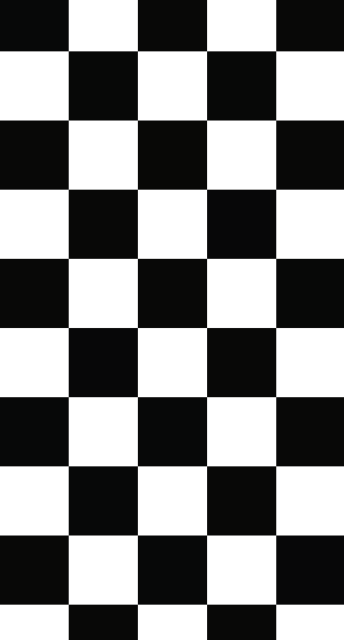
A WebGL 1 fragment shader for this pattern:

```glsl
precision highp float;

// A black and white checkerboard of square cells, cropped at the frame.
// Each axis gives a smoothed square wave of +1 and -1; their product picks
// the colour. A faint hash-based tint varies the black squares.

uniform vec2 u_resolution;

// Lengths are fractions of the canvas height.
const float CELL_SIZE = 0.10807;
const vec2 GRID_ORIGIN = vec2(0.1074, 0.0552);  // a corner of the grid
const float EDGE_PIXELS = 1.1;                  // width of the soft edge
const vec3 BLACK = vec3(0.030, 0.030, 0.028);
const vec3 WHITE = vec3(1.0);
const vec3 TINT = vec3(0.002, 0.001, -0.003);   // warm shift of the blacks

float hash(vec2 p) {
    return fract(sin(dot(p, vec2(127.1, 311.7))) * 43758.5453);
}

// Square wave of period 2: +1 on (0, 1), -1 on (1, 2), with soft steps.
vec2 squareWave(vec2 x, float halfEdge) {
    vec2 edgeDistance = abs(fract(x * 0.5 - 0.25) * 2.0 - 1.0) - 0.5;
    return clamp(edgeDistance / halfEdge, -1.0, 1.0);
}

void main() {
    vec2 position = gl_FragCoord.xy / u_resolution.y;
    vec2 grid = (position - GRID_ORIGIN) / CELL_SIZE;
    float halfEdge = 0.5 * EDGE_PIXELS / (u_resolution.y * CELL_SIZE);

    // Cells whose column and row have equal parity are white.
    vec2 wave = squareWave(grid, halfEdge);
    float whiteness = 0.5 + 0.5 * wave.x * wave.y;

    // Slight tone difference between the black squares.
    vec3 dark = BLACK + TINT * (hash(floor(grid)) * 2.0 - 1.0);

    gl_FragColor = vec4(mix(dark, WHITE, whiteness), 1.0);
}
```
